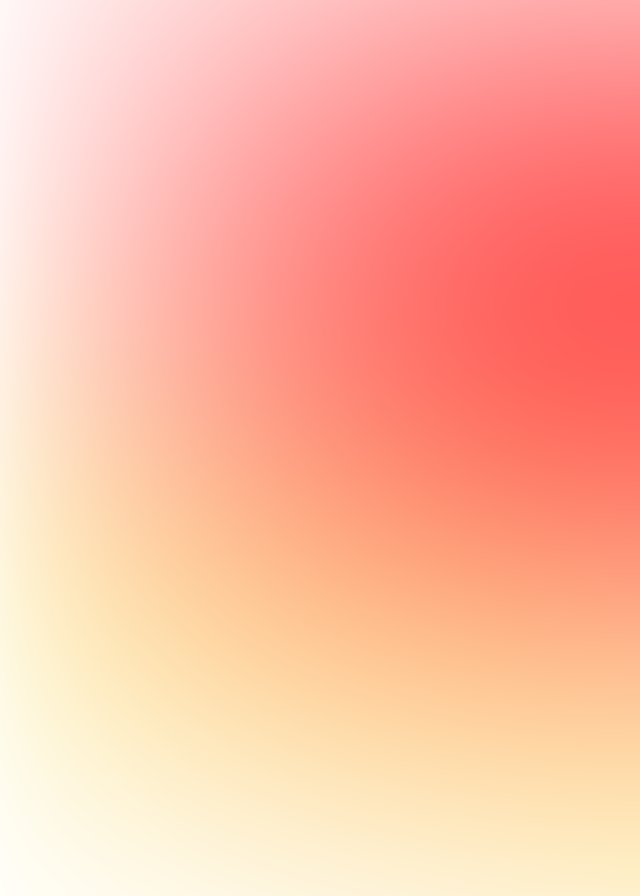
This background is drawn by a WebGL 1 fragment shader. Its source:

```glsl
precision highp float;
// Soft coral glow on the right, melting through gold into a pale left edge.

uniform vec2 u_resolution;

const vec3 PAPER = vec3(1.0);
const vec3 CORAL_ABSORB = vec3(0.0, 0.635, 0.635);
const vec3 GOLD_ABSORB = vec3(0.006, 0.0, 0.21);
const float HALF_PI = 1.5708;

// Bell curve around a centre; spread is the squared falloff width.
float bell(float position, float center, float spread) {
  float offset = position - center;
  return exp(-offset * offset / spread);
}

// Coral band that strengthens along a sine from left to right.
float coralGlow(vec2 uv) {
  float across = mix(0.09, 1.0, sin(uv.x * HALF_PI));
  return across * bell(uv.y, 0.66, 0.18);
}

// Gold band that sinks towards the right and fades near the left edge.
float goldGlow(vec2 uv) {
  float across = (1.0 - 0.55 * exp(-uv.x / 0.12)) * (1.0 - 0.08 * uv.x);
  return across * bell(uv.y, 0.36 - 0.2 * uv.x, 0.09);
}

void main() {
  vec2 uv = gl_FragCoord.xy / u_resolution;

  // Each glow absorbs part of the white ground.
  vec3 color = PAPER;
  color -= CORAL_ABSORB * coralGlow(uv);
  color -= GOLD_ABSORB * goldGlow(uv);

  gl_FragColor = vec4(clamp(color, 0.0, 1.0), 1.0);
}
```
